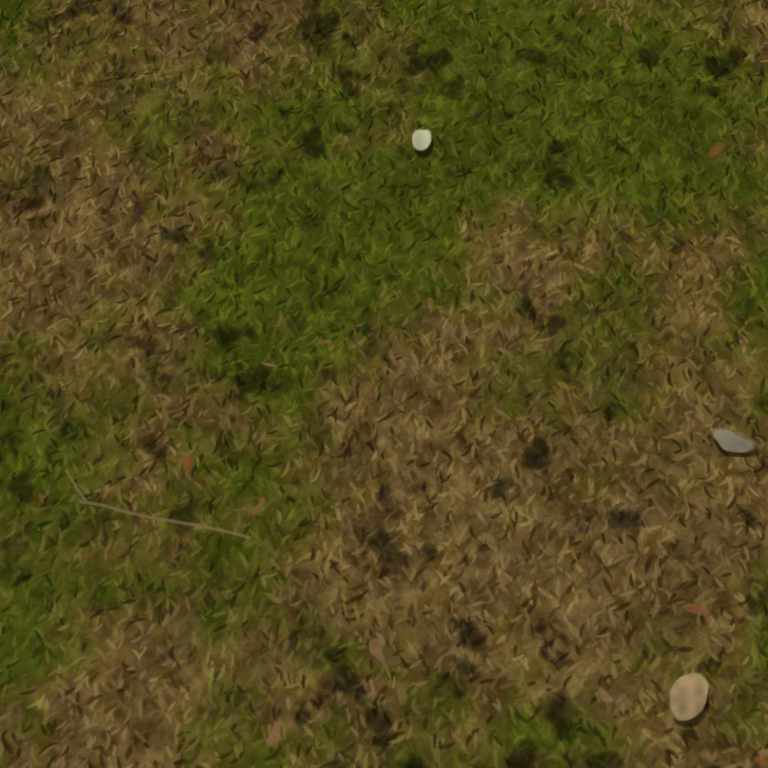
This texture is drawn by a three.js fragment shader. Its source:

```glsl
varying vec2 vUv;

float hash(vec2 p) {
  vec3 q = fract(vec3(p.xyx) * 0.1031);
  q += dot(q, q.yzx + 33.33);
  return fract((q.x + q.y) * q.z);
}

float noise(vec2 p) {
  vec2 i = floor(p), f = fract(p);
  f = f * f * (3.0 - 2.0 * f);
  return mix(mix(hash(i), hash(i + vec2(1.0, 0.0)), f.x),
             mix(hash(i + vec2(0.0, 1.0)), hash(i + 1.0), f.x), f.y);
}

float fbm(vec2 p) {
  float sum = 0.0, amp = 0.5;
  for (int i = 0; i < 4; i++) {
    sum += amp * noise(p);
    p = mat2(1.6, 1.2, -1.2, 1.6) * p + 7.3;
    amp *= 0.5;
  }
  return sum / 0.9375;
}

mat2 turn(float a) {
  return mat2(cos(a), sin(a), -sin(a), cos(a));
}

float spot(vec2 p, vec2 center, vec2 radius) {
  vec2 d = (p - center) / radius;
  return exp(-dot(d, d));
}

// Soft coverage of a turned ellipse
float ellipse(vec2 p, vec2 radius, float angle) {
  float d = (length(turn(angle) * p / radius) - 1.0) * min(radius.x, radius.y);
  return 1.0 - smoothstep(-0.002, 0.002, d);
}

float segment(vec2 p, vec2 a, vec2 b, float width) {
  vec2 ab = b - a;
  float t = clamp(dot(p - a, ab) / dot(ab, ab), 0.0, 1.0);
  return 1.0 - smoothstep(width - 0.0015, width + 0.0015, length(p - a - ab * t));
}

// Broad bare and lush patches: 0 is lush, 1 is dry
float dryness(vec2 p) {
  float d = 0.46 + 1.5 * (fbm(p * 6.0 + 4.0) - 0.5) + 0.7 * (fbm(p * 21.0) - 0.5);
  d += 0.45 * spot(p, vec2(0.14, 0.74), vec2(0.19, 0.17));
  d += 0.55 * spot(p, vec2(0.56, 0.34), vec2(0.17, 0.23));
  d += 0.3 * spot(p, vec2(0.85, 0.25), vec2(0.2, 0.18));
  d += 0.25 * spot(p, vec2(0.2, 0.1), vec2(0.2, 0.13));
  d -= 0.5 * spot(p, vec2(0.38, 0.65), vec2(0.11, 0.16));
  d -= 0.45 * spot(p, vec2(0.72, 0.81), vec2(0.3, 0.15));
  d -= 0.45 * spot(p, vec2(0.08, 0.34), vec2(0.14, 0.15));
  d -= 0.4 * spot(p, vec2(0.66, 0.1), vec2(0.15, 0.09));
  return d;
}

vec3 turf(float dry, float light) {
  vec3 green = mix(vec3(0.19, 0.21, 0.03), vec3(0.38, 0.39, 0.12), light);
  vec3 straw = mix(vec3(0.26, 0.19, 0.07), vec3(0.55, 0.46, 0.29), light);
  return mix(green, straw, smoothstep(0.1, 0.9, dry));
}

// One layer of short bent blades, one per cell
vec3 blades(vec3 color, vec2 p, float dry, float seed) {
  vec2 cell = floor(p);
  for (int y = -1; y <= 1; y++) {
    for (int x = -1; x <= 1; x++) {
      vec2 id = cell + vec2(float(x), float(y));
      vec2 key = id + seed * 37.0;
      vec2 root = id + vec2(hash(key + 1.7), hash(key + 5.3));
      float tone = hash(key + 9.1), kind = hash(key + 13.7);
      vec2 d = turn((hash(key + 17.9) - 0.42) * 2.2) * (p - root);
      d.x += (kind - 0.5) * 1.1 * d.y * d.y;
      float t = d.y / mix(0.35, 0.75, hash(key + 23.1));
      float edge = abs(d.x) - 0.13 * (1.0 - t * t);
      float cover = (1.0 - smoothstep(-0.1, 0.09, edge)) * (1.0 - smoothstep(0.7, 1.0, abs(t)));
      vec3 tint = turf(dry + (kind - 0.5) * 0.5, tone);
      tint *= mix(0.6, 1.0, smoothstep(0.0, 0.25, tone));
      color = mix(color, tint, cover * 0.72);
    }
  }
  return color;
}

void main() {
  vec2 uv = vUv;
  // Ground recedes towards the top
  vec2 ground = vec2((uv.x - 0.5) * (1.0 + 0.4 * uv.y), uv.y * (1.0 + 0.3 * uv.y)) + 2.0;
  float dry = dryness(uv);
  float shade = fbm(ground * 26.0);

  // Soil and thatch under the blades
  vec3 color = turf(dry, fbm(ground * 70.0) * 0.9 - 0.1);
  for (int i = 0; i < 4; i++) {
    float layer = float(i);
    color = blades(color, turn(layer * 0.12 - 0.18) * ground * (34.0 + layer * 5.0), dry, layer + 1.0);
  }
  color *= 0.74 + 0.52 * shade;
  color *= 1.0 - 0.45 * smoothstep(0.64, 0.8, fbm(ground * 17.0 + 31.0));

  // Scattered fallen leaves and dark scraps
  for (int i = 0; i < 18; i++) {
    vec2 key = vec2(float(i) * 3.1, 8.7);
    vec2 d = uv - vec2(hash(key), hash(key + 4.0));
    d += 0.012 * (vec2(noise(uv * 60.0), noise(uv * 60.0 + 9.0)) - 0.5);
    float size = mix(0.007, 0.017, hash(key + 2.0)) * (1.2 - 0.5 * uv.y);
    vec3 leaf = mix(vec3(0.5, 0.29, 0.16), vec3(0.56, 0.43, 0.3), hash(key + 6.0));
    leaf = mix(leaf, vec3(0.15, 0.12, 0.07), step(0.7, hash(key + 11.0)));
    color = mix(color, leaf, 0.65 * ellipse(d, vec2(size, size * 0.45), hash(key + 15.0) * 3.0));
  }

  // Forked twig
  vec2 bent = uv + 0.004 * (noise(uv * 30.0) - 0.5);
  float twig = max(segment(bent, vec2(0.087, 0.388), vec2(0.112, 0.347), 0.002),
                   segment(bent, vec2(0.105, 0.347), vec2(0.325, 0.3), 0.0022));
  color = mix(color, vec3(0.47, 0.4, 0.28), twig * 0.75);

  // Pale stones with a shadow below
  for (int i = 0; i < 3; i++) {
    float k = float(i);
    vec2 center = i == 0 ? vec2(0.549, 0.819) : i == 1 ? vec2(0.954, 0.426) : vec2(0.896, 0.093);
    vec2 radius = i == 0 ? vec2(0.013, 0.014) : i == 1 ? vec2(0.029, 0.012) : vec2(0.025, 0.032);
    vec2 d = uv - center + 0.006 * (noise(uv * 55.0) - 0.5);
    color *= 1.0 - 0.5 * ellipse(d + vec2(-0.004, 0.009), radius, 0.25);
    vec3 stone = i == 0 ? vec3(0.68, 0.68, 0.54) : i == 1 ? vec3(0.5, 0.47, 0.39) : vec3(0.58, 0.49, 0.35);
    stone *= 0.86 + 0.25 * noise(uv * 90.0 + k) + d.y * 4.0;
    color = mix(color, stone, ellipse(d, radius, 0.25 + k * 0.1));
  }
  gl_FragColor = vec4(color, 1.0);
}
```
